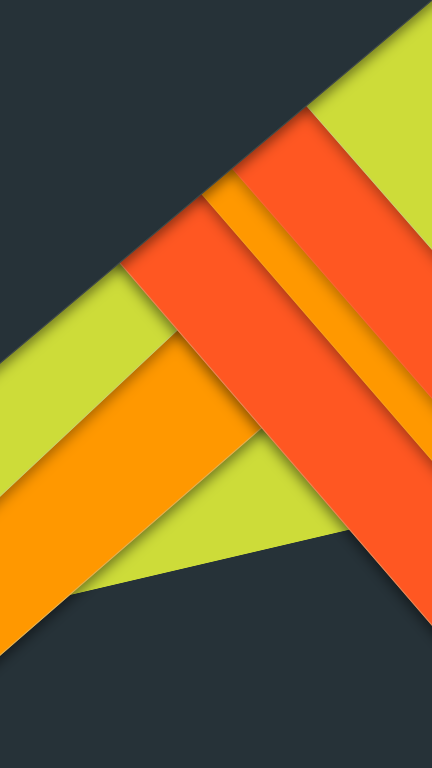
A WebGL 1 fragment shader for this background:

```glsl
precision highp float;
uniform vec2 u_resolution;

const vec3 SLATE = vec3(0.149, 0.196, 0.220);
const vec3 LIME = vec3(0.804, 0.863, 0.224);
const vec3 AMBER = vec3(1.0, 0.596, 0.0);
const vec3 RED = vec3(1.0, 0.341, 0.133);

// Signed distance to the line through a and b, positive on its upper side
float aboveLine(vec2 p, vec2 a, vec2 b) {
  vec2 along = normalize(b - a);
  return dot(p - a, vec2(-along.y, along.x));
}

// Lay a paper sheet over the colour: soft shadow below, thin lit rim, flat fill
vec3 sheet(vec3 under, vec3 paper, float d, float shadow, float rim) {
  float pixel = 9.0 / u_resolution.x;
  float below = max(-d, 0.0);
  under *= 1.0 - shadow * exp(-below * below * 22.0 - below * 2.5);
  vec3 lit = mix(paper, vec3(0.78, 0.76, 0.58), rim);
  vec3 surface = mix(lit, paper, smoothstep(0.015, 0.035, d));
  return mix(under, surface, smoothstep(-0.5 * pixel, 0.5 * pixel, d));
}

void main() {
  // Canvas spans 9 by 16 units
  vec2 p = gl_FragCoord.xy / u_resolution * vec2(9.0, 16.0);
  vec3 color = SLATE;

  // Lower sheets, rising to the right
  color = sheet(color, LIME, aboveLine(p, vec2(1.458, 3.604), vec2(7.25, 4.958)), 0.0, 0.0);
  color = sheet(color, AMBER, aboveLine(p, vec2(0.0, 2.333), vec2(5.417, 7.042)), 0.34, 0.5);
  color = sheet(color, LIME, aboveLine(p, vec2(0.0, 5.646), vec2(3.688, 9.104)), 0.25, 0.45);

  // Diagonal bands, falling to the right
  color = sheet(color, RED, aboveLine(p, vec2(2.5, 10.5), vec2(9.0, 2.958)), 0.34, 0.4);
  color = sheet(color, AMBER, aboveLine(p, vec2(4.208, 11.938), vec2(9.0, 6.396)), 0.25, 0.15);
  color = sheet(color, RED, aboveLine(p, vec2(4.854, 12.458), vec2(9.0, 7.688)), 0.2, 0.12);
  color = sheet(color, LIME, aboveLine(p, vec2(6.396, 13.771), vec2(9.0, 10.79)), 0.22, 0.5);

  // Slate cover across the upper left
  color = sheet(color, SLATE, aboveLine(p, vec2(0.0, 8.417), vec2(9.0, 15.98)), 0.34, 0.15);

  gl_FragColor = vec4(color, 1.0);
}
```
